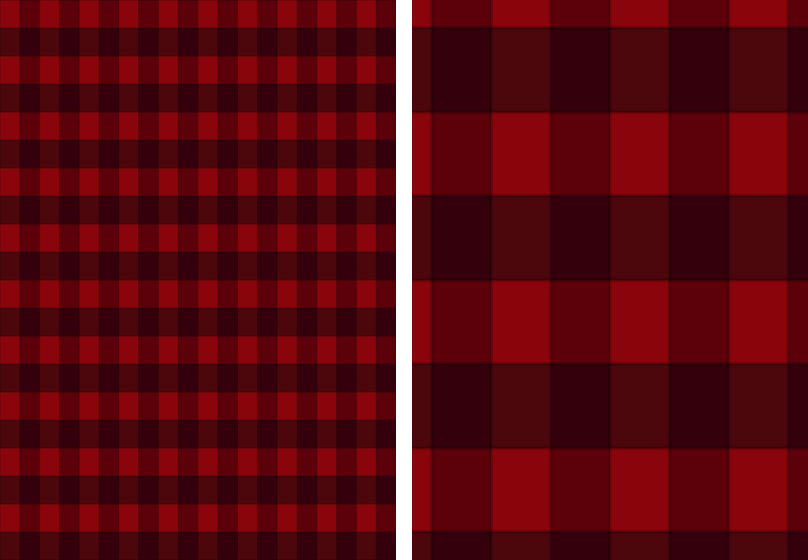
Left: the whole. Right: its middle third, enlarged.
Give the GLSL for this pattern, as a WebGL 2 fragment shader.

```glsl
#version 300 es
precision highp float;
// Buffalo check: dark red gingham of crossing bands with thin shaded seams.

uniform vec2 u_resolution;
out vec4 fragColor;

const vec2 REPEATS = vec2(10.0);          // checks across and down
const vec2 BAND_CENTRE = vec2(0.75, 0.25); // middle of the dark band in a repeat
const float SEAM_WIDTH = 0.0028;          // in canvas widths
const vec2 SEAM_SHADE = vec2(0.20, 0.28); // vertical, horizontal

const vec3 BRIGHT_RED = vec3(0.540, 0.016, 0.047);
const vec3 DEEP_RED   = vec3(0.360, 0.000, 0.040);
const vec3 BROWN_RED  = vec3(0.300, 0.027, 0.047);
const vec3 NEAR_BLACK = vec3(0.200, 0.000, 0.043);

// Signed distance to a half-period band, positive inside, in repeats.
vec2 bandDistance(vec2 phase, vec2 centre) {
    return 0.25 - abs(fract(phase - centre + 0.5) - 0.5);
}

// Pixel coverage of the region where the distance is positive.
vec2 coverage(vec2 dist, float pixel) {
    return clamp(dist / pixel + 0.5, 0.0, 1.0);
}

// Colour of the cloth where the column and row bands cross.
vec3 clothColor(vec2 dark) {
    vec3 lightRow = mix(BRIGHT_RED, DEEP_RED, dark.x);
    vec3 darkRow = mix(BROWN_RED, NEAR_BLACK, dark.x);
    return mix(lightRow, darkRow, dark.y);
}

void main() {
    vec2 uv = gl_FragCoord.xy / u_resolution;
    vec2 canvas = u_resolution / u_resolution.x;
    float pixel = 1.0 / u_resolution.x;

    // Crossing bands, with distances measured in canvas widths
    vec2 dist = bandDistance(uv * REPEATS, BAND_CENTRE) * canvas / REPEATS;
    vec3 color = clothColor(coverage(dist, pixel));

    // Thin darker seams along every band edge
    vec2 seam = coverage(0.5 * SEAM_WIDTH - abs(dist), pixel);
    vec2 shade = 1.0 - SEAM_SHADE * seam;
    color *= shade.x * shade.y;

    fragColor = vec4(color, 1.0);
}
```
